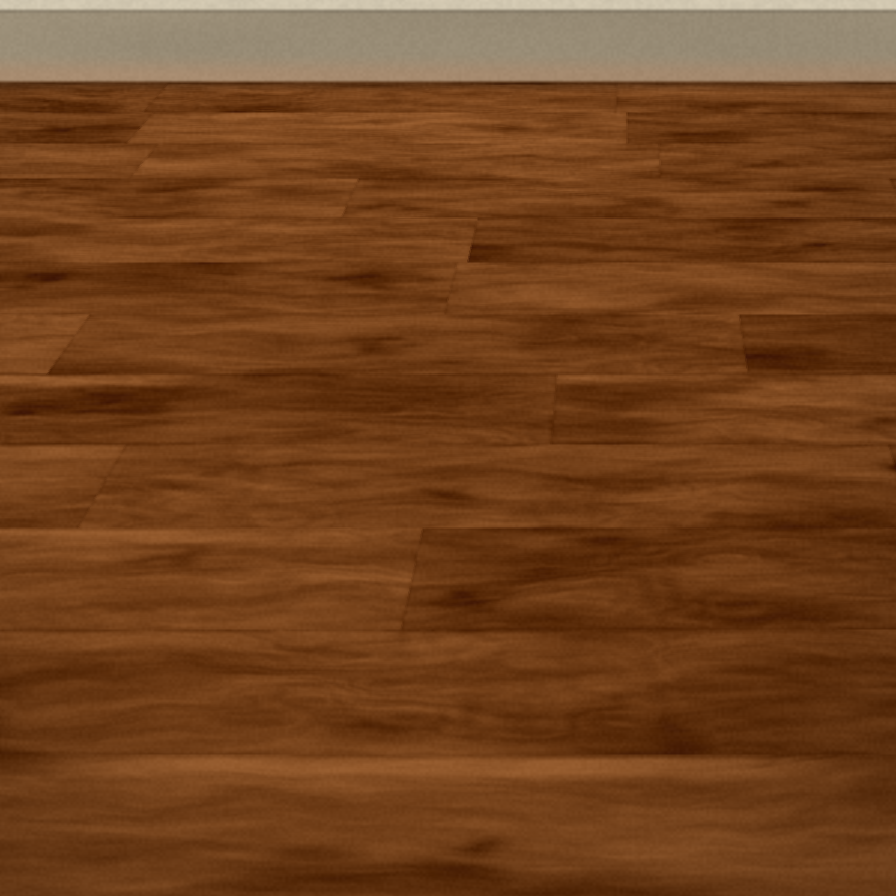
Write a WebGL 2 fragment shader that draws this texture.

```glsl
#version 300 es
precision highp float;
// Brown wood plank floor receding toward a pale skirting board.
uniform vec2 u_resolution;
out vec4 fragColor;

// Per row, far to near: joint position, tone left of it, tone right of it.
const vec3 PLANKS[12] = vec3[12](
  vec3(-0.02, 0.40, 0.45), vec3(-0.87, 0.32, 0.70), vec3(0.055, 0.55, 0.38),
  vec3(-0.44, 0.58, 0.45), vec3(-1.10, 0.60, 0.60), vec3(-0.245, 0.42, 0.66),
  vec3(-0.72, 0.62, 0.42), vec3(-0.087, 0.36, 0.60), vec3(-0.572, 0.55, 0.58),
  vec3(-0.213, 0.62, 0.20), vec3(-0.60, 0.40, 0.40), vec3(-0.60, 0.50, 0.50));

float hash(vec2 p) {
  vec3 q = fract(vec3(p.xyx) * 0.1031);
  q += dot(q, q.yzx + 33.33);
  return fract((q.x + q.y) * q.z);
}

float noise(vec2 p) {
  vec2 i = floor(p), f = fract(p);
  f = f * f * (3.0 - 2.0 * f);
  return mix(mix(hash(i), hash(i + vec2(1, 0)), f.x),
             mix(hash(i + vec2(0, 1)), hash(i + vec2(1, 1)), f.x), f.y);
}

float fbm(vec2 p) {
  float sum = 0.0, amp = 0.533;
  for (int i = 0; i < 4; i++) {
    sum += amp * noise(p);
    p = p * 2.03 + 17.3;
    amp *= 0.5;
  }
  return sum;
}

// Dark elongated knots, at most one per cell along a row.
float knots(float x, float v, float row) {
  float dark = 0.0;
  float cell = floor(x / 0.28);
  for (float i = -1.0; i <= 1.0; i++) {
    vec2 id = vec2(cell + i + 60.0, row + 20.0);
    vec2 center = vec2((cell + i + hash(id)) * 0.28, 0.25 + 0.5 * hash(id + 7.1));
    float size = mix(0.4, 1.5, pow(hash(id + 3.7), 2.0));
    vec2 q = (vec2(x, v) - center) / (vec2(0.045, 0.13) * size);
    q += 1.6 * (vec2(noise(vec2(x * 22.0, v * 9.0) + id), noise(vec2(x * 30.0, v * 12.0) - id)) - 0.5);
    dark += step(0.5, hash(id + 11.9)) * exp(-dot(q, q));
  }
  return dark;
}

vec3 woodFloor(vec2 p) {
  // Perspective: rows narrow with distance, joints lean to a vanishing point.
  float depth = 1.482 - p.y;
  float across = 18.47 - 11.217 / depth;
  float row = floor(across), v = fract(across);
  float x = (p.x - 0.7) / depth;
  vec3 plank = PLANKS[clamp(int(row) + 1, 0, 11)];
  float along = (x - plank.x) / 0.87;
  float index = floor(along);
  float tone = index < -0.5 ? plank.y : index < 0.5 ? plank.z : 0.25;
  vec2 seed = 50.0 + 40.0 * vec2(hash(vec2(row + 9.0, index + 5.0)), hash(vec2(index + 31.0, row + 17.0)));

  // Grain: long streaks, fine fibres, arched figure and broad stains.
  float warp = fbm(vec2(x * 5.0, v * 2.0) + seed);
  float streak = fbm(vec2(x * 5.0, v * 6.0 + warp * 3.0) + seed + 13.0);
  float fibre = fbm(vec2(x * 16.0, v * 22.0 + warp * 5.0) + seed);
  float figure = sin(60.0 * warp + 8.0 * v) * smoothstep(0.45, 0.65, noise(vec2(x * 5.0, v) + seed + 5.0));
  float stain = smoothstep(0.55, 0.75, fbm(vec2(x * 4.0, v * 1.8) + seed + 29.0));
  float light = tone + 1.25 * (streak - 0.5) + 0.65 * (fibre - 0.5) + 0.09 * figure;
  light -= 0.5 * stain + 0.75 * knots(x, v, row);
  light += 0.25 * smoothstep(0.6, 0.95, p.y);

  // Worn pale edges on the nearer rows, then seams and end joints.
  float worn = smoothstep(0.0, 0.05, v) * smoothstep(0.22, 0.12, v);
  light += 0.5 * worn * smoothstep(0.4, 0.65, noise(vec2(x * 3.0 + 20.0, row * 3.7 + 8.0))) * smoothstep(4.5, 6.0, row);
  light -= 0.35 * smoothstep(0.05, 0.0, min(v, 1.0 - v)) * noise(vec2(x * 7.0 + 40.0, floor(across + 0.5) + 30.0));
  float joint = abs(fract(along + 0.5) - 0.5) * 0.87 * depth;
  light -= 0.15 * smoothstep(0.004, 0.0, joint);

  vec3 wood = mix(vec3(0.36, 0.175, 0.04), vec3(0.54, 0.32, 0.15), clamp(light, -0.6, 1.3));
  wood *= 1.0 - 0.12 * smoothstep(0.35, 0.8, length(p - vec2(0.45, 0.55)));
  wood *= 1.0 - 0.25 * smoothstep(0.895, 0.909, p.y);
  return max(wood, vec3(0.02));
}

vec3 skirting(vec2 p) {
  vec3 face = mix(vec3(0.66, 0.55, 0.44), vec3(0.61, 0.56, 0.47), smoothstep(0.915, 0.942, p.y));
  face *= 0.97 + 0.05 * noise(p * vec2(5.0, 20.0)) - 0.03 * p.x;
  face *= 1.0 - 0.15 * smoothstep(0.984, 0.988, p.y);
  vec3 ledge = vec3(0.82, 0.78, 0.69) * (0.98 + 0.04 * noise(p * 160.0));
  return mix(face, ledge, smoothstep(0.987, 0.991, p.y));
}

vec3 scene(vec2 p) {
  float wall = smoothstep(0.907, 0.911, p.y);
  return mix(woodFloor(p), skirting(p), wall);
}

void main() {
  vec2 uv = gl_FragCoord.xy / u_resolution;
  // Four samples soften plank edges and fine grain.
  vec3 color = vec3(0.0);
  for (int i = 0; i < 4; i++) {
    vec2 corner = vec2(i & 1, i >> 1) - 0.5;
    color += 0.25 * scene(uv + corner * 0.0016);
  }
  color += 0.025 * (noise(uv * 300.0) - 0.5);
  fragColor = vec4(color, 1.0);
}
```
